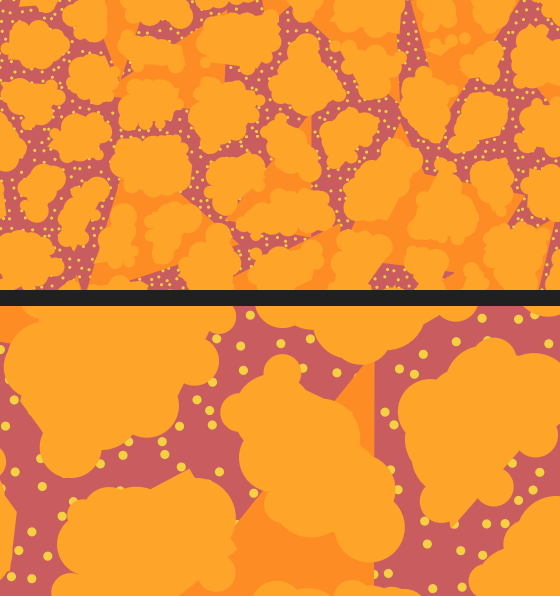
Top, the full canvas; bottom, a detail of the centre.
This pattern is drawn by a Shadertoy shader. Its source:

```glsl
// Scalloped orange blobs over a dotted red ground with angular orange shards.

// Lengths are fractions of the canvas height.
const vec3 BLOB_COLOR   = vec3(0.995, 0.642, 0.160);
const vec3 SHARD_COLOR  = vec3(0.995, 0.550, 0.145);
const vec3 GROUND_COLOR = vec3(0.790, 0.360, 0.370);
const vec3 DOT_COLOR    = vec3(0.960, 0.820, 0.260);

const float BLOB_SPACING  = 0.23;
const float BLOB_JITTER   = 0.90;
const float GAP           = 0.011;  // least half width of the channels
const float CORE_DEPTH    = 0.028;  // depth past the gap that is always filled
const float LOBE_SPACING  = 0.050;
const float LOBE_MIN      = 0.018;
const float LOBE_MAX      = 0.046;
const float SHARD_SPACING = 0.45;
const float SHARD_REACH   = 0.37;
const float DOT_SPACING   = 0.034;
const float DOT_RADIUS    = 0.0052;

const int SITE_SPAN = 6;
const int SITE_COUNT = SITE_SPAN * SITE_SPAN;
vec2 sites[SITE_COUNT];

vec2 hash2(vec2 p) {
    vec3 q = fract(vec3(p.xyx) * vec3(0.1031, 0.1030, 0.0973));
    q += dot(q, q.yzx + 33.33);
    return fract((q.xx + q.yz) * q.zy);
}

// Random point inside a grid cell, in canvas units.
vec2 jittered(vec2 cell, float spacing, float jitter, float seed) {
    return (cell + 0.5 + jitter * (hash2(cell + seed) - 0.5)) * spacing;
}

void gatherSites(vec2 p) {
    vec2 corner = floor(p / BLOB_SPACING - 0.5) - 2.0;
    for (int i = 0; i < SITE_COUNT; i++) {
        vec2 cell = corner + vec2(i % SITE_SPAN, i / SITE_SPAN);
        sites[i] = jittered(cell, BLOB_SPACING, BLOB_JITTER, 117.0);
    }
}

// Distance from p to the border of its Voronoi cell.
float borderDistance(vec2 p) {
    int nearest = 0;
    float best = 1e6;
    for (int i = 0; i < SITE_COUNT; i++) {
        vec2 d = sites[i] - p;
        float d2 = dot(d, d);
        if (d2 < best) { best = d2; nearest = i; }
    }
    vec2 home = sites[nearest];
    float border = 1e6;
    for (int i = 0; i < SITE_COUNT; i++) {
        if (i == nearest) continue;
        vec2 d = sites[i] - p;
        border = min(border, 0.5 * (dot(d, d) - best) / length(sites[i] - home));
    }
    return border;
}

// Union of each cell's core with round lobes that reach up to the gap.
float blobs(vec2 p) {
    gatherSites(p);
    float dist = GAP + CORE_DEPTH - borderDistance(p);
    vec2 base = floor(p / LOBE_SPACING);
    for (int i = 0; i < 9; i++) {
        vec2 center = jittered(base + vec2(i % 3, i / 3) - 1.0, LOBE_SPACING, 1.0, 311.0);
        float away = length(p - center);
        if (away > LOBE_SPACING) continue;
        float radius = min(borderDistance(center) - GAP, LOBE_MAX);
        if (radius > LOBE_MIN) dist = min(dist, away - radius);
    }
    return dist;
}

// Corner of a random triangle, placed around its center.
vec2 shardCorner(vec2 cell, float k) {
    vec2 h = hash2(cell + 37.0 * k + 53.0);
    float angle = 6.2832 * (hash2(cell + 19.0).x + k / 3.0) + 1.3 * (h.x - 0.5);
    return SHARD_REACH * mix(0.5, 1.0, h.y) * vec2(cos(angle), sin(angle));
}

float edgeSide(vec2 p, vec2 a, vec2 b) {
    vec2 along = normalize(b - a);
    return dot(p - a, vec2(along.y, -along.x));
}

float shards(vec2 p) {
    float dist = 1e6;
    vec2 base = floor(p / SHARD_SPACING);
    for (int i = 0; i < 9; i++) {
        vec2 cell = base + vec2(i % 3, i / 3) - 1.0;
        vec2 q = p - jittered(cell, SHARD_SPACING, 1.0, 211.0);
        vec2 a = shardCorner(cell, 0.0), b = shardCorner(cell, 1.0), c = shardCorner(cell, 2.0);
        dist = min(dist, max(edgeSide(q, a, b), max(edgeSide(q, b, c), edgeSide(q, c, a))));
    }
    return dist;
}

float dots(vec2 p) {
    vec2 cell = floor(p / DOT_SPACING);
    return length(p - jittered(cell, DOT_SPACING, 0.66, 71.0)) - DOT_RADIUS;
}

// Antialiased coverage of a signed distance.
float cover(float dist) {
    return clamp(0.5 - dist * iResolution.y, 0.0, 1.0);
}

void mainImage(out vec4 fragColor, in vec2 fragCoord) {
    vec2 p = fragCoord / iResolution.y + 3.0;
    vec3 color = mix(GROUND_COLOR, DOT_COLOR, cover(dots(p)));
    color = mix(color, SHARD_COLOR, cover(shards(p)));
    color = mix(color, BLOB_COLOR, cover(blobs(p)));
    fragColor = vec4(color, 1.0);
}
```
